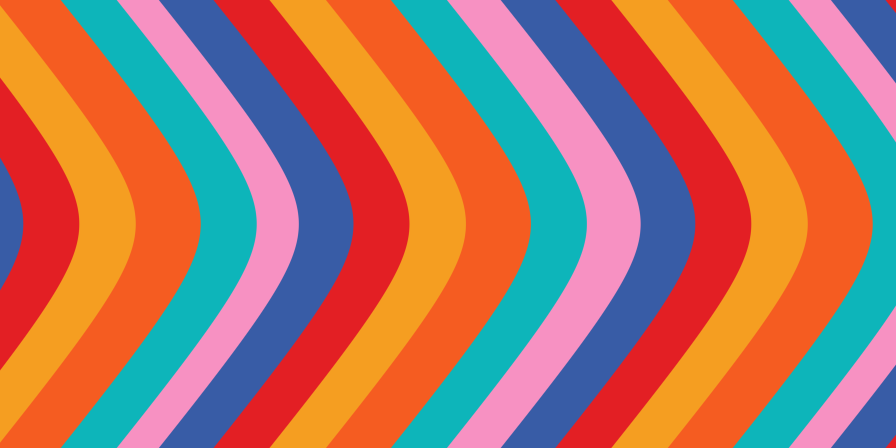
Write a WebGL 2 fragment shader that draws this pattern.

```glsl
#version 300 es
precision highp float;
// Six-colour stripes bent into rounded chevrons that point right.
// Each row is shifted by a hyperbola, then x is cut into repeating bands;
// every second repeat has a slightly wider pink stripe.

uniform vec2 u_resolution;
out vec4 fragColor;

const int STRIPES = 6;
const int PINK = 4;

const vec3 stripeColor[STRIPES] = vec3[](
    vec3(0.89, 0.12, 0.14),  // red
    vec3(0.96, 0.62, 0.13),  // amber
    vec3(0.96, 0.36, 0.13),  // orange
    vec3(0.05, 0.71, 0.73),  // teal
    vec3(0.97, 0.57, 0.76),  // pink
    vec3(0.22, 0.36, 0.65)   // blue
);

// Stripe widths as fractions of the canvas height
const float stripeWidth[STRIPES] = float[](0.125, 0.126, 0.145, 0.125, 0.094, 0.122);

void main() {
    vec2 p = gl_FragCoord.xy / u_resolution.y;

    // Hyperbolic bend: round at mid height, nearly straight at the ends
    float dy = p.y - 0.5;
    float root = sqrt(0.01435 + 0.69 * dy * dy);
    float bentX = p.x + root - 0.1198 - 0.052;

    // Smoothing width, corrected for the slope of the stripe
    float slope = 0.69 * dy / root;
    float blur = 0.7 * sqrt(1.0 + slope * slope) / u_resolution.y;

    // A pair of repeats spans 1.5: the narrow one first, then the wide one
    float pairX = mod(bentX, 1.5);
    float wide = step(0.737, pairX);
    float x = pairX - 0.737 * wide;

    // Lay the stripes left to right, closing with the next repeat's red
    vec3 color = stripeColor[STRIPES - 1];
    float edge = 0.0;
    for (int i = 0; i <= STRIPES; i++) {
        int k = i % STRIPES;
        color = mix(color, stripeColor[k], smoothstep(edge - blur, edge + blur, x));
        edge += stripeWidth[k] + (k == PINK ? 0.026 * wide : 0.0);
    }

    fragColor = vec4(color, 1.0);
}
```
